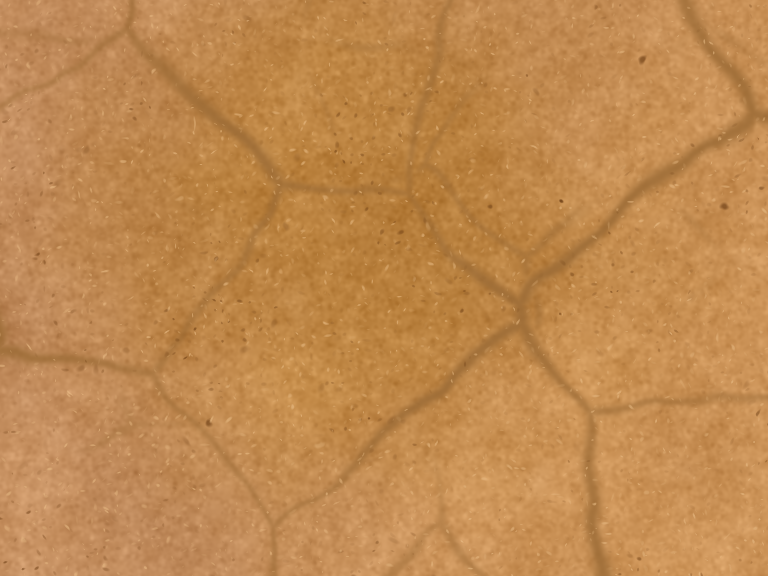
Give the GLSL for this texture, as a WebGL 1 fragment shader.

```glsl
precision highp float;
// Tan skin-like membrane crossed by a net of soft brown veins.
// Veins are edges of warped cellular noise; sums of random soft cells mottle
// the ground, and jittered grids scatter brown specks and short pale flecks.

uniform vec2 u_resolution;

#define VEIN_SCALE 1.95
#define BRANCH_SCALE 3.1
#define VEIN_WIDTH 0.0112
#define VEIN_OPACITY 0.86
#define BRANCH_OPACITY 0.48
#define WARP 0.024
#define SHADE 0.024
#define MOTTLE 0.020
#define GRAIN 0.037
#define SPECK_OPACITY 0.62
#define FLECK_OPACITY 0.62

const vec3 GOLD  = vec3(0.730, 0.508, 0.245);
const vec3 PINK  = vec3(0.770, 0.558, 0.372);
const vec3 PEACH = vec3(0.800, 0.578, 0.345);
const vec3 VEIN  = vec3(0.615, 0.425, 0.215);
const vec3 SPECK = vec3(0.430, 0.245, 0.080);
const vec3 FLECK = vec3(0.910, 0.735, 0.520);

vec2 hash2(vec2 p) {
  vec3 q = fract(vec3(p.xyx) * vec3(0.1031, 0.1030, 0.0973));
  q += dot(q, q.yzx + 33.33);
  return fract((q.xx + q.yz) * q.zy);
}

// Layered, rotated sines, roughly -1 to 1
float waves(vec2 p) {
  float sum = 0.0, amp = 0.6;
  for (int i = 0; i < 3; i++) {
    sum += amp * sin(p.x + 1.4 * sin(p.y * 0.9)) * sin(p.y + 1.4 * sin(p.x * 1.1));
    p = mat2(0.8, -0.6, 0.6, 0.8) * p * 1.83 + 3.7;
    amp *= 0.65;
  }
  return sum;
}

// Irregular noise: soft cells of random sign and weight, roughly -1 to 1
float blobs(vec2 p) {
  vec2 cell = floor(p), f = fract(p);
  float sum = 0.0;
  for (int y = -1; y <= 1; y++)
    for (int x = -1; x <= 1; x++) {
      vec2 g = vec2(float(x), float(y));
      vec2 r = g + hash2(cell + g) - f;
      float fall = max(0.0, 1.0 - dot(r, r));
      sum += (2.0 * hash2(cell + g + 37.0).x - 1.0) * fall * fall;
    }
  return sum;
}

// Distance to the closest border between cells
float cellEdge(vec2 p) {
  vec2 cell = floor(p), f = fract(p), nearest = vec2(0.0);
  float best = 9.0;
  for (int y = -1; y <= 1; y++)
    for (int x = -1; x <= 1; x++) {
      vec2 g = vec2(float(x), float(y));
      vec2 r = g + 0.1 + 0.8 * hash2(cell + g) - f;
      if (dot(r, r) < best) { best = dot(r, r); nearest = r; }
    }
  float edge = 9.0;
  for (int y = -2; y <= 2; y++)
    for (int x = -2; x <= 2; x++) {
      vec2 g = vec2(float(x), float(y));
      vec2 r = g + 0.1 + 0.8 * hash2(cell + g) - f;
      vec2 gap = r - nearest;
      if (dot(gap, gap) > 0.0001)
        edge = min(edge, dot(0.5 * (r + nearest), normalize(gap)));
    }
  return edge;
}

// One soft, randomly turned oval in some cells of a grid
float scatter(vec2 p, float scale, float share, float radius, float stretch) {
  vec2 cell = floor(p * scale);
  vec2 rnd = hash2(cell + scale), pos = hash2(cell + 71.0);
  vec2 d = (fract(p * scale) - 0.27 - 0.46 * pos) / scale;
  float angle = 6.2832 * rnd.y;
  d = mat2(cos(angle), -sin(angle), sin(angle), cos(angle)) * d;
  d.x /= stretch;
  float size = radius * (0.55 + 0.45 * pos.x);
  float oval = 1.0 - smoothstep(0.25 * size, size, length(d));
  return oval * step(rnd.x, share) * (0.2 + 0.8 * pos.y * pos.y);
}

void main() {
  vec2 p = gl_FragCoord.xy / u_resolution.y;
  float aspect = u_resolution.x / u_resolution.y;

  // Ground: golden middle, pinker left, lighter lower right
  vec2 away = (p - vec2(0.48 * aspect, 0.62)) / vec2(0.66, 0.70);
  float outer = smoothstep(0.15, 1.05, length(away) + 0.14 * waves(p * 6.0));
  float right = smoothstep(0.35, 0.9, p.x / aspect - 0.35 * (p.y - 0.5));
  vec3 color = mix(GOLD, mix(PINK, PEACH, right), outer);
  color += SHADE * blobs(p * 6.0 + 3.0) * vec3(0.9, 0.9, 0.8);
  float patches = blobs(p * 19.0 + 5.0) + 0.8 * blobs(p * 38.0 + 15.0);
  color += MOTTLE * patches * vec3(0.7, 0.85, 1.0);
  float grain = 0.7 * blobs(p * 72.0 + 9.0) + 0.95 * blobs(p * 150.0 + 29.0);
  color += GRAIN * grain * vec3(0.85, 0.9, 0.9);

  // Veins: a main net, and faint branches that fade in and out
  vec2 bend = vec2(waves(p * 7.0), waves(p.yx * 7.0 + 11.0));
  vec2 q = p + WARP * bend + 0.002 * vec2(patches, -patches);
  float strength = 0.5 + 0.5 * sin(p.x * 7.3 + 2.0 * sin(p.y * 5.1));
  float mainEdge = cellEdge(q * VEIN_SCALE + vec2(4.3, 7.6)) / VEIN_SCALE;
  float mainRatio = mainEdge / (VEIN_WIDTH * mix(0.65, 1.1, strength));
  float vein = exp(-mainRatio * mainRatio) * mix(0.55, 1.0, strength);
  float branchEdge = cellEdge(q * BRANCH_SCALE + vec2(21.4, 3.2)) / BRANCH_SCALE;
  float branchRatio = branchEdge / (0.7 * VEIN_WIDTH);
  float branch = exp(-branchRatio * branchRatio) * smoothstep(0.0, 0.03, mainEdge);
  branch *= smoothstep(-0.2, 0.5, waves(p * 4.5 + 2.0));
  color = mix(color, VEIN, max(VEIN_OPACITY * vein, BRANCH_OPACITY * branch));

  // Ragged specks gather in patches; a few larger ones stand alone
  vec2 s = p + 0.009 * vec2(blobs(p * 25.0 + 50.0), blobs(p * 25.0 + 80.0));
  s += 0.0014 * vec2(grain, patches);
  float cluster = smoothstep(-0.2, 0.6, waves(p * 9.0 + 17.0));
  float specks = scatter(s, 58.0, 0.32, 0.0046, 1.4) * (0.2 + 0.8 * cluster);
  specks = max(specks, 0.7 * scatter(s + 0.37, 31.0, 0.22, 0.0075, 1.7) * cluster);
  specks = max(specks, 1.4 * scatter(s + 0.19, 8.0, 0.18, 0.0095, 1.15));
  color = mix(color, SPECK, SPECK_OPACITY * specks);

  // Pale flecks
  float flecks = scatter(s + 0.53, 47.0, 0.30, 0.0040, 2.0);
  flecks = max(flecks, scatter(s + 0.81, 73.0, 0.24, 0.0030, 1.8));
  gl_FragColor = vec4(mix(color, FLECK, FLECK_OPACITY * flecks), 1.0);
}
```
